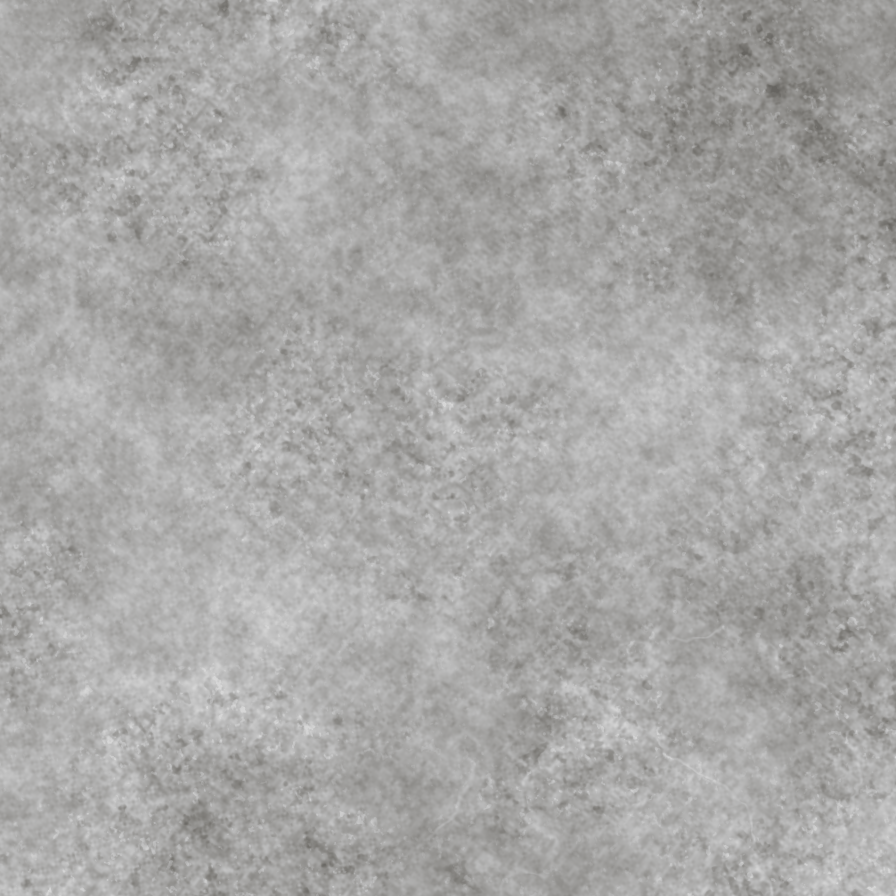
Reproduce this texture procedurally as a WebGL 2 fragment shader.

```glsl
#version 300 es
precision highp float;
// Weathered grey stone: soft cloudy stains under fine mottling and grain,
// with clustered dark pits, pale flecks and a few faint broken veins.
// Every layer is fractal value noise, summed into one tone and then tinted.

uniform vec2 u_resolution;
out vec4 fragColor;

float hash(vec2 p) {
  return fract(sin(dot(p, vec2(127.1, 311.7))) * 43758.5453);
}

float valueNoise(vec2 p) {
  vec2 cell = floor(p);
  vec2 f = fract(p);
  f = f * f * (3.0 - 2.0 * f);
  float low = mix(hash(cell), hash(cell + vec2(1.0, 0.0)), f.x);
  float high = mix(hash(cell + vec2(0.0, 1.0)), hash(cell + vec2(1.0, 1.0)), f.x);
  return mix(low, high, f.y);
}

// Normalised fractal sum; each octave is rotated to hide the lattice.
float fbm(vec2 p, int octaves, float gain) {
  const mat2 turn = mat2(0.8, 0.6, -0.6, 0.8);
  float sum = 0.0;
  float total = 0.0;
  float weight = 1.0;
  for (int i = 0; i < octaves; i++) {
    sum += weight * valueNoise(p);
    total += weight;
    weight *= gain;
    p = turn * p * 2.03 + vec2(17.3, 9.1);
  }
  return sum / total;
}

// Thin lines along the mid level of a noise field, broken up by a mask.
float veins(vec2 p, float scale, float width) {
  float ridge = abs(fbm(p * scale, 6, 0.55) - 0.5);
  float mask = smoothstep(0.54, 0.72, fbm(p * 5.0 + 31.0, 3, 0.5));
  return (1.0 - smoothstep(0.0, width, ridge)) * mask;
}

// Isolated blobs where the noise rises above a threshold.
float spots(vec2 p, float scale, float threshold, float softness) {
  return smoothstep(threshold, threshold + softness, fbm(p * scale, 3, 0.6));
}

// Neutral in the lights, slightly warm in the darks.
vec3 stoneColor(float tone) {
  float warmth = clamp((0.73 - tone) / 0.2, 0.0, 1.2);
  return vec3(tone) - warmth * vec3(0.0, 0.006, 0.019);
}

void main() {
  vec2 uv = gl_FragCoord.xy / min(u_resolution.x, u_resolution.y);

  // Broad stains with ragged borders
  vec2 warp = vec2(fbm(uv * 9.0 + 3.0, 4, 0.6), fbm(uv * 9.0 + 47.0, 4, 0.6)) - 0.5;
  vec2 stained = uv + 0.07 * warp;
  float clouds = fbm(stained * 3.6 + 5.0, 5, 0.55) - 0.5;

  // Mottling and grain
  float mottle = fbm(uv * 30.0 + 11.0, 3, 0.65) - 0.5;
  float grain = fbm(uv * 135.0 + 23.0, 2, 0.9) - 0.5;

  // Worn clusters that hold most of the pits and flecks
  float worn = smoothstep(0.36, 0.66, fbm(stained * 6.0 + 71.0, 4, 0.55));
  float pits = spots(uv + 2.0, 72.0, 0.57, 0.2) * mix(0.25, 1.0, worn);
  float flecks = spots(uv + 7.0, 110.0, 0.64, 0.16) * mix(0.4, 1.0, worn);

  float tone = 0.652 + 0.31 * clouds + 0.15 * mottle;
  tone += grain * mix(0.14, 0.22, worn);
  tone -= 0.10 * pits;
  tone += 0.09 * flecks;
  tone += 0.055 * veins(stained + 1.7, 3.2, 0.014);

  fragColor = vec4(stoneColor(clamp(tone, 0.4, 0.84)), 1.0);
}
```
